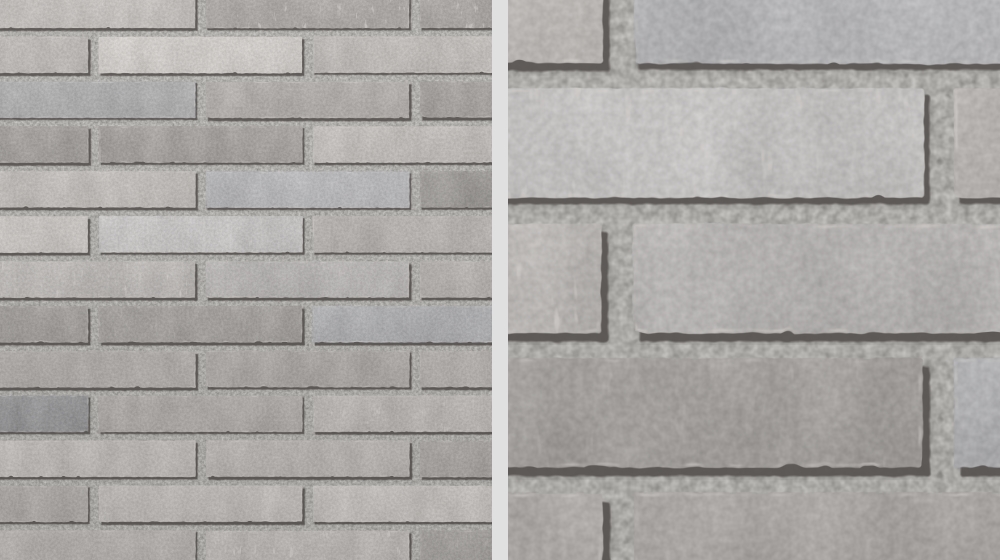
Left: the whole. Right: its middle third, enlarged.
Reproduce this texture procedurally as a WebGL 2 fragment shader.

```glsl
#version 300 es
precision highp float;

uniform vec2 u_resolution;
out vec4 fragColor;

// Layout, in units of the canvas height
const vec2 PITCH = vec2(0.3822, 0.0802);
const vec2 WALL_ORIGIN = vec2(-0.0240, -0.0200);
const vec2 BRICK_HALF = vec2(0.1817, 0.0326);
const vec2 SHADOW_SHIFT = vec2(0.0038, -0.0046);

const vec3 BRICK_DARK = vec3(0.565, 0.555, 0.545);
const vec3 BRICK_LIGHT = vec3(0.785, 0.770, 0.757);
const vec3 COOL_TINT = vec3(-0.020, -0.006, 0.014);
const vec3 MORTAR = vec3(0.675, 0.668, 0.656);
const vec3 SHADOW = vec3(0.350, 0.333, 0.322);
const vec3 LIME = vec3(0.830, 0.815, 0.800);

float hash(vec2 cell) {
    uvec2 q = uvec2(ivec2(cell)) * uvec2(1597u, 3812u) + uvec2(7919u, 104729u);
    uint n = (q.x ^ (q.y << 7)) * 747796u + q.y * 28411u;
    n = (n ^ (n >> 15)) * 2246822519u;
    n = (n ^ (n >> 13)) * 3266489917u;
    return float((n ^ (n >> 16)) >> 8) / 16777216.0;
}

vec2 gradientAt(vec2 cell) {
    float angle = 6.28318 * hash(cell);
    return vec2(cos(angle), sin(angle));
}

float gradientNoise(vec2 p) {
    vec2 i = floor(p), f = fract(p);
    vec2 u = f * f * f * (f * (f * 6.0 - 15.0) + 10.0);
    vec2 e = vec2(1.0, 0.0);
    float a = dot(gradientAt(i), f);
    float b = dot(gradientAt(i + e.xy), f - e.xy);
    float c = dot(gradientAt(i + e.yx), f - e.yx);
    float d = dot(gradientAt(i + e.xx), f - e.xx);
    return mix(mix(a, b, u.x), mix(c, d, u.x), u.y);
}

float layeredNoise(vec2 p, int octaves) {
    float sum = 0.0, weight = 1.0;
    for (int k = 0; k < octaves; k++) {
        sum += weight * gradientNoise(p);
        p = p * 2.03 + 17.3;
        weight *= 0.55;
    }
    return sum;
}

float boxDistance(vec2 p, vec2 halfSize, float radius) {
    vec2 q = abs(p) - halfSize + radius;
    return length(max(q, 0.0)) + min(max(q.x, q.y), 0.0) - radius;
}

float coverage(float dist, float softness) {
    return 1.0 - smoothstep(-softness, softness, dist);
}

vec3 brickColor(vec2 p, vec2 local, vec2 id) {
    float tone = mix(hash(id + 41.0), hash(id + 83.0), 0.3);
    vec3 color = mix(BRICK_DARK, BRICK_LIGHT, tone);
    color += COOL_TINT * smoothstep(0.62, 0.95, hash(id + 127.0));

    // Firing bands, cloudy patches and fine grain
    color += 0.045 * gradientNoise(vec2(p.x * 22.0, id.y * 3.7 + p.y * 3.0));
    color += 0.030 * layeredNoise(p * vec2(30.0, 20.0) + id * 5.3, 3);
    color += 0.055 * layeredNoise(p * 210.0, 2);
    color += 0.012 * local.y / BRICK_HALF.y;

    // Lime stains on a few bricks
    float stained = smoothstep(0.55, 0.95, hash(id + 211.0));
    float stain = smoothstep(0.32, 0.75, layeredNoise(p * vec2(95.0, 32.0) + 9.0, 3));
    return mix(color, LIME, 0.55 * stained * stain);
}

vec3 mortarColor(vec2 p) {
    float grain = layeredNoise(p * 190.0 + 31.0, 2);
    float pits = smoothstep(0.35, 0.65, gradientNoise(p * 150.0 + 73.0));
    return MORTAR + 0.13 * grain - 0.07 * pits;
}

void main() {
    vec2 p = gl_FragCoord.xy / u_resolution.y;
    float pixel = 1.0 / u_resolution.y;

    // Running bond: odd courses move by half a brick
    vec2 grid = (p - WALL_ORIGIN) / PITCH;
    float row = floor(grid.y);
    grid.x -= 0.5 * mod(row, 2.0);
    vec2 id = vec2(floor(grid.x), row);
    vec2 local = (fract(grid) - 0.5) * PITCH;
    local += 0.0012 * (vec2(hash(id + 17.0), hash(id + 29.0)) - 0.5);

    // Worn outline, chipped mostly along the lower edge
    float lower = smoothstep(0.4, 1.0, -local.y / BRICK_HALF.y);
    float chips = smoothstep(0.18, 0.60, gradientNoise(p * vec2(75.0, 40.0) + 5.0));
    float wear = 0.0010 * layeredNoise(p * 80.0, 2) + 0.0022 * chips * lower;
    float face = boxDistance(local, BRICK_HALF, 0.0018) + wear;

    // Shadow thrown to the lower right, with a soft outer fringe
    vec2 shift = SHADOW_SHIFT * mix(0.70, 1.15, hash(id + 59.0));
    float ragged = 0.0010 * layeredNoise(p * 110.0 + 13.0, 2);
    float shade = boxDistance(local - shift, BRICK_HALF, 0.0015) + ragged;

    vec3 color = mortarColor(p);
    color *= 1.0 - 0.10 * coverage(shade - 0.0015, 0.0030);
    color = mix(color, SHADOW, 0.93 * coverage(shade, max(pixel, 0.0010)));
    color = mix(color, brickColor(p, local, id), coverage(face, max(0.7 * pixel, 0.0006)));

    // Pale broken rim on the brick edges
    float rim = coverage(abs(face + 0.0015) - 0.0008, max(pixel, 0.0010));
    float broken = smoothstep(-0.10, 0.45, gradientNoise(p * 65.0 + 47.0));
    color = mix(color, LIME, 0.50 * rim * broken);

    // Gentle light falloff down the wall
    color *= mix(0.965, 1.025, smoothstep(0.0, 1.0, p.y));
    fragColor = vec4(clamp(color, 0.0, 1.0), 1.0);
}
```
